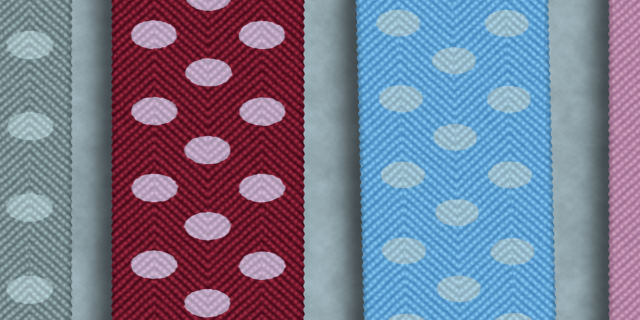
This pattern is drawn by a Shadertoy shader. Its source:

```glsl
const float TAU = 6.2831853;
const float HALF_WIDTH = 0.300;          // ribbon half width, canvas height = 1
const float DOT_COLUMN = 0.168;          // offset of the outer dot columns
const vec2  DOT_RADIUS = vec2(0.072, 0.044);
const float TWILL_PITCH = 0.028;         // height of one diagonal rib
const float STITCH_PITCH = 0.025;        // stitch spacing along a rib
const float SHADOW_WIDTH = 0.062;
const float SHADOW_DEPTH = 0.55;
const vec3  PAPER = vec3(0.59, 0.67, 0.70);

struct Ribbon {
    float center, slant;
    vec3 light, dark, dotColor;
    float dotTop, dotSpacing, dotScale;  // dotScale 0 leaves the ribbon plain
};

float hash(vec2 p) {
    return fract(sin(dot(p, vec2(127.1, 311.7))) * 43758.5453);
}

float noise(vec2 p) {
    vec2 i = floor(p), f = fract(p);
    f = f * f * (3.0 - 2.0 * f);
    return mix(mix(hash(i), hash(i + vec2(1, 0)), f.x),
               mix(hash(i + vec2(0, 1)), hash(i + vec2(1, 1)), f.x), f.y);
}

float coverage(float d) {
    float aa = 0.8 / iResolution.y;
    return 1.0 - smoothstep(-aa, aa, d);
}

// Mottled fibres of the backing paper
vec3 paper(vec2 p) {
    float mottle = 0.5 * noise(p * 17.0) + 0.3 * noise(p * 45.0) + 0.2 * noise(p * 110.0);
    return PAPER * (0.90 + 0.20 * mottle);
}

// Herringbone twill: diagonal ribs mirrored about each dot column
float herringbone(vec2 p) {
    float period = 2.0 * DOT_COLUMN;
    float fold = abs(p.x - period * round(p.x / period));
    p.y += 0.004 * (noise(p * 30.0) - 0.5);
    float rib = 0.5 + 0.5 * cos(TAU * (p.y - 0.9 * fold) / TWILL_PITCH);
    float stitch = 0.5 + 0.5 * cos(TAU * (p.y + 1.1 * fold) / STITCH_PITCH);
    float fuzz = noise(p * 150.0) - 0.5;
    return clamp(0.12 + rib * (0.50 + 0.45 * stitch) + 0.30 * fuzz, 0.0, 1.0);
}

// Signed distance to the nearest dot of three staggered columns
float dotDistance(vec2 p, Ribbon r) {
    float nearest = 1.0;
    vec2 radius = DOT_RADIUS * r.dotScale;
    for (int i = -1; i <= 1; i++) {
        float stagger = i == 0 ? 0.5 * r.dotSpacing : 0.0;
        float y = p.y - r.dotTop + stagger;
        float row = round(y / r.dotSpacing);
        vec2 jitter = 0.005 * (vec2(hash(vec2(row, i)), hash(vec2(i, row + 9.0))) - 0.5);
        vec2 q = vec2(p.x - float(i) * DOT_COLUMN, y - row * r.dotSpacing) + jitter;
        nearest = min(nearest, (length(q / radius) - 1.0) * radius.y);
    }
    return nearest + 0.003 * (noise(p * 120.0) - 0.5);
}

vec3 drawRibbon(vec3 color, vec2 p, Ribbon r) {
    vec2 q = vec2(p.x - r.center + r.slant * (p.y - 0.5), p.y);

    // Soft shadow cast to the left
    float gap = max(-HALF_WIDTH - q.x, 0.0) / SHADOW_WIDTH;
    color *= 1.0 - SHADOW_DEPTH * exp(-gap * gap) * step(q.x, 0.0);

    // Woven cloth and printed dots
    float weave = herringbone(q);
    vec3 cloth = mix(r.dark, r.light, weave);
    if (r.dotScale > 0.0) {
        vec3 print = r.dotColor * (0.86 + 0.22 * weave);
        cloth = mix(cloth, print, 0.95 * coverage(dotDistance(q, r)));
    }

    // Rounded, slightly toothed selvedge
    float edge = abs(q.x) - HALF_WIDTH + 0.002 * sin(TAU * q.y / STITCH_PITCH);
    cloth *= 1.0 - 0.18 * smoothstep(-0.018, 0.0, edge);
    return mix(color, cloth, coverage(edge));
}

void mainImage(out vec4 fragColor, in vec2 fragCoord) {
    vec2 p = fragCoord / iResolution.y;
    Ribbon sage = Ribbon(-0.076, 0.0, vec3(0.59, 0.68, 0.69), vec3(0.35, 0.42, 0.44),
                         vec3(0.66, 0.76, 0.78), 0.859, 0.254, 1.0);
    Ribbon crimson = Ribbon(0.650, 0.0, vec3(0.60, 0.16, 0.25), vec3(0.27, 0.03, 0.09),
                            vec3(0.77, 0.69, 0.80), 0.891, 0.2396, 1.0);
    Ribbon sky = Ribbon(1.425, 0.025, vec3(0.50, 0.76, 0.93), vec3(0.27, 0.53, 0.74),
                        vec3(0.63, 0.77, 0.83), 0.927, 0.237, 0.95);
    Ribbon rose = Ribbon(2.203, 0.0, vec3(0.81, 0.62, 0.74), vec3(0.62, 0.43, 0.57),
                         vec3(0.0), 0.0, 1.0, 0.0);

    vec3 color = paper(p);
    color = drawRibbon(color, p, sage);
    color = drawRibbon(color, p, crimson);
    color = drawRibbon(color, p, sky);
    color = drawRibbon(color, p, rose);
    fragColor = vec4(color, 1.0);
}
```
